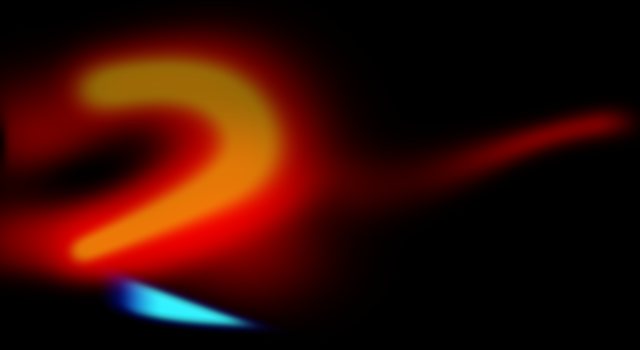
Reproduce this background procedurally as a Shadertoy shader.

```glsl
// Soft glowing ember ribbon folded in an S, with a faint red tail and a cyan flare.

// Soft elliptical spot, turned by an angle in radians.
float spot(vec2 p, vec2 center, vec2 radii, float angle) {
    float c = cos(angle), s = sin(angle);
    vec2 q = mat2(c, -s, s, c) * (p - center) / radii;
    return exp(-dot(q, q));
}

vec2 bezier(vec2 a, vec2 b, vec2 c, float t) {
    return mix(mix(a, b, t), mix(b, c, t), t);
}

// Two joined curves: u in 0..1 is the upper arch, 1..2 the lower sweep.
vec2 ribbonPoint(float u) {
    vec2 elbow = vec2(0.74, 0.56);
    return u < 1.0
        ? bezier(vec2(0.22, 0.73), vec2(0.72, 0.86), elbow, u)
        : bezier(elbow, vec2(0.72, 0.48), vec2(0.225, 0.28), u - 1.0);
}

// Light gathered along the ribbon: x = gold core, y = wide red halo.
vec2 ribbonLight(vec2 p) {
    const int STEPS = 64;
    vec2 light = vec2(0.0), previous = ribbonPoint(0.0);
    for (int i = 1; i <= STEPS; i++) {
        float u = 2.0 * float(i) / float(STEPS);
        vec2 point = ribbonPoint(u);
        vec2 radius = u < 1.0
            ? mix(vec2(0.075, 0.09), vec2(0.11, 0.20), u * u)
            : mix(vec2(0.11, 0.20), vec2(0.04, 0.085), u - 1.0);
        vec2 d = distance(p, point) / radius;
        light += exp(-d * d) * distance(point, previous) / (1.77 * radius);
        previous = point;
    }
    return light;
}

// Thin wisp that climbs to the right and narrows.
float tailLight(vec2 p) {
    float spine = 0.46 + 0.19 * smoothstep(1.0, 1.8, p.x);
    float d = (p.y - spine) / mix(0.09, 0.04, smoothstep(1.0, 1.6, p.x));
    float strength = mix(0.19, 0.48, smoothstep(1.15, 1.55, p.x));
    float ends = smoothstep(0.85, 1.05, p.x) * (1.0 - smoothstep(1.70, 1.87, p.x));
    return strength * ends * exp(-d * d);
}

// Tapered wedge: straight upper edge, curved lower edge.
vec3 flareLight(vec2 p) {
    float top = 0.235 - 0.364 * (p.x - 0.36);
    float bottom = 0.04 + 0.5 * pow(max(0.8 - p.x, 0.0), 3.0);
    float body = smoothstep(0.0, 0.055, top - p.y)
               * smoothstep(0.0, 0.055, p.y - bottom)
               * smoothstep(0.27, 0.40, p.x);
    float core = smoothstep(0.1, 0.85, body) * smoothstep(0.31, 0.47, p.x);
    return body * mix(vec3(0.0, 0.03, 0.62), vec3(0.19, 0.95, 1.0), core);
}

void mainImage(out vec4 fragColor, in vec2 fragCoord) {
    vec2 p = fragCoord / iResolution.y;
    p.x *= 1.833 * iResolution.y / iResolution.x;

    // Red haze around the ribbon
    vec2 ribbon = ribbonLight(p);
    float heat = ribbon.y;
    heat += 0.36 * spot(p, vec2(0.12, 0.64), vec2(0.17, 0.13), 0.0);
    heat += 0.40 * spot(p, vec2(0.15, 0.32), vec2(0.20, 0.10), 0.0);
    heat += 0.55 * spot(p, vec2(0.60, 0.355), vec2(0.25, 0.065), 0.40);
    heat += 0.18 * spot(p, vec2(0.72, 0.26), vec2(0.20, 0.13), 0.0);

    // Dark hollow inside the fold, and a notch at the left border
    heat *= 1.0 - 0.97 * spot(p, vec2(0.25, 0.505), vec2(0.21, 0.07), 0.26);
    heat *= 1.0 - 0.9 * spot(p, vec2(0.0, 0.59), vec2(0.02, 0.08), 0.0);

    // The haze ends along the slope of the flare
    heat *= smoothstep(-0.08, 0.06, p.y - 0.20 + 0.33 * max(p.x - 0.36, 0.0));

    float red = (1.0 - exp(-2.2 * heat)) * mix(1.0, 0.68, smoothstep(0.50, 0.75, p.y));
    float gold = 0.47 * smoothstep(0.08, 0.90, ribbon.x);
    gold *= mix(1.0, 0.88, smoothstep(0.5, 0.75, p.y));

    vec3 color = vec3(red + tailLight(p) * (1.0 - red), gold, 0.06 * gold);
    color += flareLight(p);
    fragColor = vec4(clamp(color, 0.0, 1.0), 1.0);
}
```
